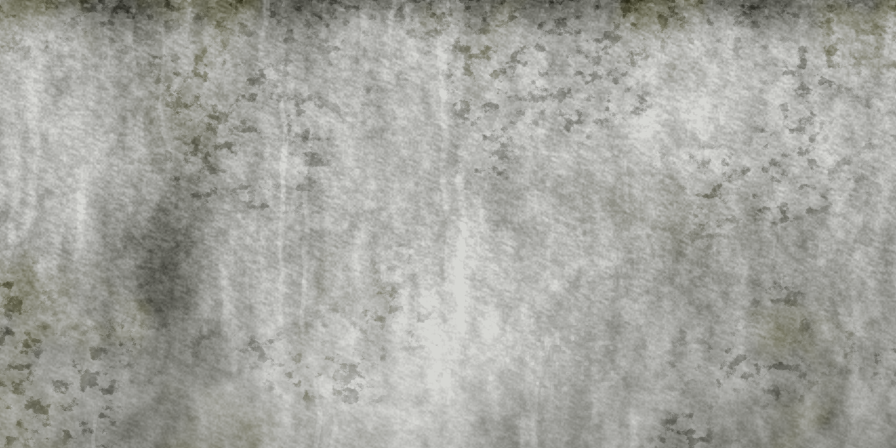
Write a WebGL 1 fragment shader that draws this texture.

```glsl
precision highp float;
// Weathered concrete wall: cloudy grey plaster with vertical runs, moss, grime and grain.
uniform vec2 u_resolution;

float hash(vec2 p) {
  vec3 q = fract(p.xyx * 0.1031);
  q += dot(q, q.yzx + 33.33);
  return fract((q.x + q.y) * q.z);
}

float noise(vec2 p) {
  vec2 cell = floor(p), f = fract(p);
  f = f * f * (3.0 - 2.0 * f);
  return mix(mix(hash(cell), hash(cell + vec2(1.0, 0.0)), f.x),
             mix(hash(cell + vec2(0.0, 1.0)), hash(cell + 1.0), f.x), f.y);
}

float fbm(vec2 p) {
  float sum = 0.0, amp = 0.516;
  for (int i = 0; i < 5; i++) {
    sum += amp * noise(p);
    p = mat2(0.96, 0.28, -0.28, 0.96) * p * 2.03 + 17.3;
    amp *= 0.5;
  }
  return sum;
}

// Octaves stay upright, so stretched features keep running straight down.
float runs(vec2 p) {
  return 0.5 * noise(p) + 0.3 * noise(p * 2.1 + 9.7) + 0.2 * noise(p * 4.3 + 31.1);
}

// Soft round stain, stretched by its radii.
float stain(vec2 p, vec2 center, vec2 radii) {
  vec2 d = (p - center) / radii;
  return exp(-dot(d, d));
}

void main() {
  vec2 p = gl_FragCoord.xy / u_resolution.y;
  vec2 warped = p + 0.07 * (vec2(fbm(p * 5.0), fbm(p * 5.0 + 40.0)) - 0.5);

  // Broad clouds, vertical runs and finer mottling
  float clouds = fbm(warped * vec2(3.0, 2.3) + 5.2) - 0.5;
  float drips = runs(vec2(warped.x * 13.0, p.y * 1.8) + 21.0) - 0.5;
  float mottle = fbm(warped * vec2(30.0, 19.0) + 60.0) - 0.5;
  float tone = 0.655 + 0.36 * clouds + 0.17 * drips + 0.22 * mottle;

  // Large damp stains and paler washed areas
  float damp = stain(warped, vec2(0.38, 0.4), vec2(0.11, 0.3))
             + stain(warped, vec2(1.6, 0.33), vec2(0.25, 0.25))
             + 0.6 * stain(warped, vec2(0.05, 0.3), vec2(0.13, 0.25));
  float washed = stain(warped, vec2(1.02, 0.3), vec2(0.13, 0.28))
               + stain(warped, vec2(1.3, 0.74), vec2(0.4, 0.14))
               + stain(warped, vec2(0.18, 0.68), vec2(0.12, 0.25));
  tone += 0.07 * washed - 0.13 * damp;
  tone -= 0.06 * smoothstep(0.16, 0.0, p.y);

  // Thin pale lime runs
  float lime = smoothstep(0.68, 0.9, noise(vec2(warped.x * 55.0, p.y * 3.0)))
             * smoothstep(0.4, 0.7, noise(p * vec2(5.0, 4.0) + 80.0));
  tone += 0.07 * lime;

  // Grimy top edge, bleeding downwards
  float reach = 0.03 + 0.13 * runs(vec2(p.x * 16.0, p.y * 3.0) + 50.0);
  float grime = smoothstep(1.0 - reach, 1.015, p.y + 0.05 * mottle);
  tone -= 0.27 * grime;

  // Pitted dirt, gathered in patches
  float patches = smoothstep(0.48, 0.72, fbm(warped * vec2(4.5, 5.0) + 11.0));
  patches = clamp(patches + 0.35 * damp + 0.8 * smoothstep(0.75, 1.0, p.y), 0.0, 1.0);
  float pits = smoothstep(0.53, 0.72, fbm(p * vec2(48.0, 55.0) + 7.0));
  tone -= 0.17 * patches * pits;

  // Short slanted brush grain over fine sand, softer near the ground
  vec2 slanted = mat2(0.91, 0.42, -0.42, 0.91) * p;
  float grain = 0.11 * (noise(slanted * vec2(75.0, 170.0)) - 0.5)
              + 0.09 * (noise(p * 235.0 + 3.0) - 0.5);
  tone += grain * mix(0.65, 1.0, smoothstep(0.1, 0.5, p.y));

  // Pale chips where the grime flakes off
  float chips = smoothstep(0.68, 0.85, noise(p * 90.0 + 13.0));
  tone += 0.12 * chips * (0.8 * grime + 0.5 * stain(p, vec2(1.25, 0.2), vec2(0.2, 0.15)));

  // Neutral grey, warmer when dark, olive where moss grows
  tone = clamp(tone, 0.17, 0.84);
  float shade = smoothstep(0.75, 0.4, tone);
  vec3 color = vec3(tone) + vec3(0.0, 0.002, -0.012 - 0.016 * shade);
  float moss = smoothstep(0.5, 0.68, fbm(warped * vec2(4.0, 3.2) + 33.0))
             + 0.7 * stain(warped, vec2(0.42, 0.76), vec2(0.12, 0.13))
             + 0.6 * stain(warped, vec2(1.45, 0.54), vec2(0.2, 0.1));
  color += clamp(moss, 0.0, 1.0) * shade * vec3(0.004, 0.0, -0.055);
  gl_FragColor = vec4(color, 1.0);
}
```
